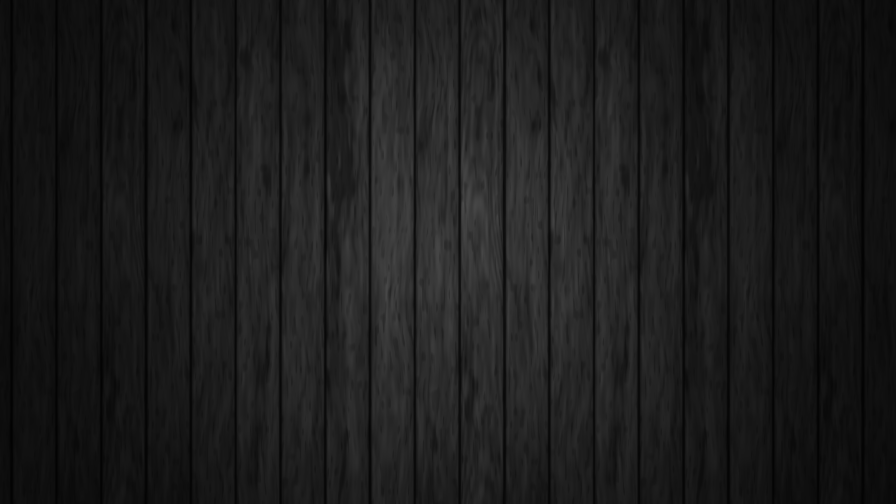
Give the GLSL for this texture, as a Shadertoy shader.

```glsl
// Dark vertical wooden planks under a soft round glow that fades to the sides.
// Stretched value noise makes dense fibres, ragged stains and pores; a warped ring
// field makes arched figure. The set of boards repeats after a few planks.

#define PLANKS 20.0        // boards across the canvas
#define FIRST_SEAM 0.0130  // x of the first seam, in canvas widths
#define BOARD_KINDS 8.0    // boards before the set repeats
#define GLOW_CENTER vec2(0.505, 0.52)
#define GLOW_RADIUS 0.42   // in canvas heights
#define GLOW_GAIN 0.172
#define AMBIENT 0.045
#define GRAIN_DEPTH 0.95
#define STAIN_DEPTH 0.34
#define SEAM_WIDTH 0.020   // half width, in boards
#define SEAM_DEPTH 0.66

float hash(vec2 p) {
    vec3 q = fract(vec3(p.xyx) * 0.1031);
    q += dot(q, q.yzx + 33.33);
    return fract((q.x + q.y) * q.z);
}

float noise(vec2 p) {
    vec2 i = floor(p), f = fract(p);
    f = f * f * (3.0 - 2.0 * f);
    return mix(mix(hash(i), hash(i + vec2(1, 0)), f.x),
               mix(hash(i + vec2(0, 1)), hash(i + vec2(1, 1)), f.x), f.y);
}

// Fibres running along y: each octave is finer across and along the board.
float fibres(vec2 p) {
    float sum = 0.0, total = 0.0, weight = 0.6;
    vec2 scale = vec2(5.0, 0.25);
    for (int i = 0; i < 4; i++) {
        sum += weight * noise(p * scale + float(i) * 19.7);
        total += weight;
        scale *= vec2(1.6, 2.2);
        weight *= 1.05;
    }
    return sum / total;
}

// Nested arches around a wandering heart line.
float arches(vec2 p) {
    float heart = 0.42 + 0.3 * (noise(vec2(3.0, p.y * 0.35)) - 0.5);
    float across = p.x - heart;
    float field = 9.0 * across * across + 0.42 * p.y + 1.3 * noise(p * vec2(2.0, 0.6));
    return 0.5 + 0.5 * cos(6.2832 * field * 1.5);
}

// Relative brightness of the wood; p.x runs 0..1 across one board.
float wood(vec2 p, float kind, float height) {
    vec2 q = p + vec2(kind * 13.0, kind * 37.0);
    q.x += 0.20 * (noise(q * vec2(1.5, 0.45)) - 0.5);
    q.x += 0.05 * (noise(q * vec2(3.0, 1.8) + 5.0) - 0.5);

    float tone = 0.93 + 0.10 * hash(vec2(kind, 5.0));
    tone += 0.06 * float(kind == 0.0 || kind == 4.0);
    float fibre = fibres(q);
    float shade = tone * (1.0 + GRAIN_DEPTH * (fibre - 0.5));
    shade *= 0.95 + 0.10 * noise(q * vec2(1.3, 0.35) + 8.0);

    // Arched figure, strong on one kind of board and faint on the rest.
    float figure = kind == 2.0 ? 0.16 : 0.05;
    shade *= 1.0 + figure * (arches(p + vec2(0.0, kind * 11.0)) - 0.5);

    // Stains broken up by the fibres, heaviest high on the last kind of board.
    float blot = noise(q * vec2(3.5, 0.55) + 51.0) * 0.45
               + noise(q * vec2(9.0, 1.8) + 23.0) * 0.35 + (1.0 - fibre) * 0.25;
    float high = smoothstep(0.35, 0.6, height);
    float threshold = kind == 7.0 ? mix(0.62, 0.52, high) : 0.68;
    shade *= 1.0 - STAIN_DEPTH * smoothstep(threshold, threshold + 0.20, blot);

    // Short thin dark pores.
    float pore = noise(q * vec2(19.0, 3.6) + 71.0);
    return shade * (1.0 - 0.20 * smoothstep(0.62, 0.95, pore));
}

// Thin groove with a soft bevel on both sides and a lit edge on the right.
float seamShade(float d, float id, float pixel) {
    float halfWidth = SEAM_WIDTH * (0.7 + 0.6 * hash(vec2(id, 9.0)));
    float soft = max(pixel, 0.03);
    float groove = 1.0 - smoothstep(halfWidth - 0.5 * soft, halfWidth + soft, abs(d));
    float bevel = exp(-abs(d) / 0.08);
    float lit = exp(-pow((d - 0.085) / 0.025, 2.0));
    return (1.0 - SEAM_DEPTH * groove) * (1.0 - 0.25 * bevel) + 0.12 * lit;
}

void mainImage(out vec4 fragColor, in vec2 fragCoord) {
    vec2 uv = fragCoord / iResolution.xy;
    float aspect = iResolution.x / iResolution.y;

    // Board coordinates
    float x = (uv.x - FIRST_SEAM) * PLANKS;
    float board = floor(x);
    float kind = mod(board, BOARD_KINDS);
    vec2 p = vec2(x - board, uv.y * PLANKS / aspect);
    float shade = wood(p, kind, uv.y);

    // Groove at the nearest seam
    float seam = floor(x + 0.5);
    shade *= seamShade(x - seam, mod(seam, BOARD_KINDS), PLANKS / iResolution.x);

    // Round glow
    vec2 r = (uv - GLOW_CENTER) * vec2(aspect, 1.0) / GLOW_RADIUS;
    float light = AMBIENT + GLOW_GAIN * exp(-0.5 * dot(r, r));

    fragColor = vec4(vec3(light * shade), 1.0);
}
```
